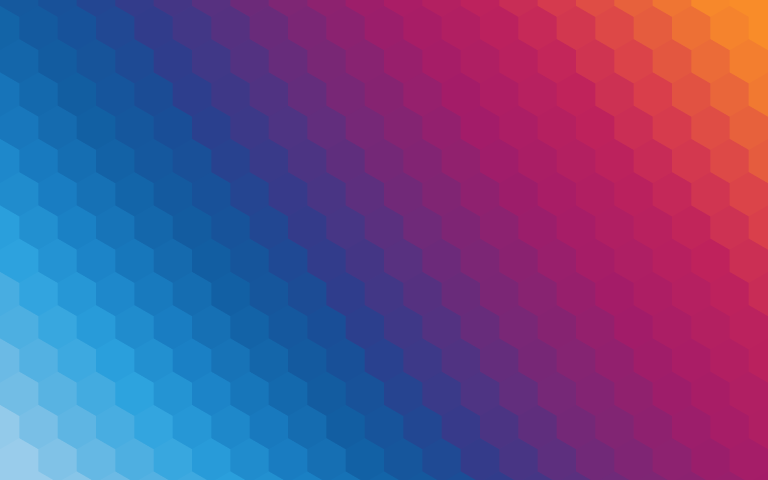
Reproduce this background procedurally as a WebGL 2 fragment shader.

```glsl
#version 300 es
precision highp float;
// Flat hexagon mosaic over a diagonal sky-blue to violet to orange gradient.
// Each pixel finds its nearest hexagon centre, and the colour ramp is read
// once at that centre, so every cell is a single tone.
uniform vec2 u_resolution;
out vec4 fragColor;

const float CELLS_HIGH = 12.5;  // canvas height in hexagon widths

// Ramp stops: rgb and position along the gradient
const vec4 RAMP[12] = vec4[12](
  vec4(0.60, 0.80, 0.92, 0.05),
  vec4(0.37, 0.71, 0.89, 0.16),
  vec4(0.17, 0.635, 0.87, 0.277),
  vec4(0.10, 0.50, 0.77, 0.385),
  vec4(0.07, 0.37, 0.635, 0.505),
  vec4(0.10, 0.305, 0.59, 0.583),
  vec4(0.18, 0.24, 0.55, 0.63),
  vec4(0.455, 0.157, 0.467, 0.80),
  vec4(0.64, 0.11, 0.41, 0.98),
  vec4(0.75, 0.135, 0.36, 1.165),
  vec4(0.85, 0.245, 0.295, 1.282),
  vec4(0.975, 0.55, 0.16, 1.49));

vec3 rampColor(float t) {
  vec3 color = RAMP[0].rgb;
  for (int i = 1; i < 12; i++) {
    float start = RAMP[i - 1].w;
    color = mix(color, RAMP[i].rgb, clamp((t - start) / (RAMP[i].w - start), 0.0, 1.0));
  }
  return color;
}

// Centre of the pointy-topped hexagon of width 1 that contains p
vec2 hexCentre(vec2 p) {
  vec2 period = vec2(1.0, sqrt(3.0));
  vec2 a = floor(p / period + 0.5) * period;
  vec2 b = (floor(p / period) + 0.5) * period;
  return distance(p, a) < distance(p, b) ? a : b;
}

// Diagonal coordinate, with steeper bands through the middle
float gradientAt(vec2 uv) {
  float s = uv.x + 0.5 * uv.y - 0.8;
  return uv.x + uv.y * (0.55 - 0.1 * exp(-10.0 * s * s));
}

vec3 mosaic(vec2 pixel) {
  vec2 origin = vec2(0.5, 0.513);
  vec2 p = pixel / u_resolution.y * CELLS_HIGH;
  vec2 centre = hexCentre(p - origin) + origin;
  float aspect = u_resolution.x / u_resolution.y;
  return rampColor(gradientAt(centre / (CELLS_HIGH * vec2(aspect, 1.0))));
}

void main() {
  // Average a 3 by 3 grid of samples to smooth the cell edges
  vec3 sum = vec3(0.0);
  for (int i = 0; i < 9; i++) {
    vec2 offset = (vec2(i % 3, i / 3) - 1.0) / 3.0;
    sum += mosaic(gl_FragCoord.xy + offset);
  }
  fragColor = vec4(sum / 9.0, 1.0);
}
```
